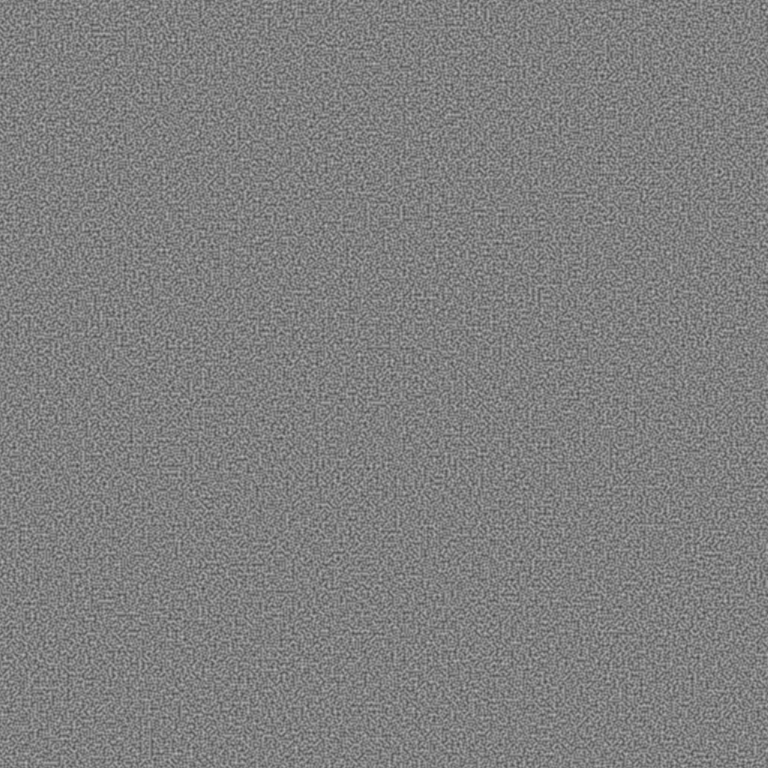
A three.js fragment shader for this texture:

```glsl
// Fine neutral grey grain: one octave of classic gradient noise, sampled near
// its limit. Each lattice corner takes one of twelve cube-edge gradients seen
// in a flat slice, which gives short level, upright and diagonal strokes.

#define CELLS 256.0      // lattice cells across the canvas
#define PHASE 0.25       // lattice shift, in cells
#define MID_GREY 0.5     // mean brightness
#define CONTRAST 0.25    // brightness change per unit of noise
#define SEED 17.0        // picks another scatter of grains

varying vec2 vUv;

float hash(vec2 p) {
  vec3 q = fract(vec3(p.xyx) * vec3(0.1031, 0.1030, 0.0973));
  q += dot(q, q.yzx + 33.33);
  return fract((q.x + q.y) * q.z);
}

// Flat part of a cube-edge direction: four diagonals, four along x, four along y.
vec2 cornerGradient(vec2 corner) {
  float pick = floor(hash(corner + SEED) * 12.0);
  vec2 signs = 2.0 * mod(floor(vec2(pick, pick * 0.5)), 2.0) - 1.0;
  float family = floor(pick / 4.0);
  vec2 axes = vec2(family < 1.5 ? 1.0 : 0.0, abs(family - 1.0) > 0.5 ? 1.0 : 0.0);
  return signs * axes;
}

float cornerRamp(vec2 cell, vec2 local, vec2 offset) {
  return dot(cornerGradient(cell + offset), local - offset);
}

float gradientNoise(vec2 p) {
  vec2 cell = floor(p);
  vec2 local = p - cell;
  vec2 fade = local * local * local * (local * (local * 6.0 - 15.0) + 10.0);
  float lower = mix(cornerRamp(cell, local, vec2(0.0, 0.0)),
                    cornerRamp(cell, local, vec2(1.0, 0.0)), fade.x);
  float upper = mix(cornerRamp(cell, local, vec2(0.0, 1.0)),
                    cornerRamp(cell, local, vec2(1.0, 1.0)), fade.x);
  return mix(lower, upper, fade.y);
}

void main() {
  float grain = gradientNoise(vUv * CELLS - PHASE);
  gl_FragColor = vec4(vec3(MID_GREY + CONTRAST * grain), 1.0);
}
```
